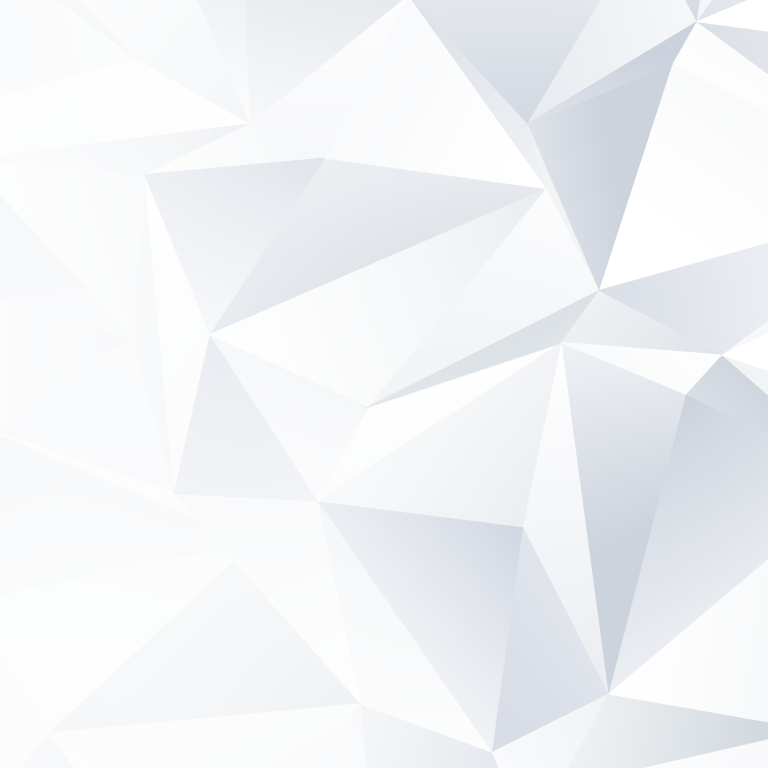
This background is drawn by a WebGL 2 fragment shader. Its source:

```glsl
#version 300 es
precision highp float;
// Pale low-poly background: a tilted, strongly jittered grid is split into
// triangles, each shaded with its own soft linear gradient. Contrast grows
// from a near-white lower left to cool steel grey facets on the right.

uniform vec2 u_resolution;
out vec4 fragColor;

const float CELLS = 4.9;         // grid cells across the canvas
const float JITTER = 0.98;       // vertex spread as a share of a cell
const float TILT = 0.42;         // grid rotation in radians
const vec3 WHITE = vec3(1.0);
const vec3 STEEL = vec3(0.83, 0.85, 0.89);
const vec3 MIST = vec3(0.84, 0.865, 0.885);

float hash(vec2 p) {
    return fract(sin(dot(p, vec2(127.1, 311.7))) * 43758.5453);
}

vec2 gridVertex(vec2 cell) {
    vec2 offset = vec2(hash(cell + 3.7), hash(cell + 19.3));
    return cell + 0.5 + JITTER * (offset - 0.5);
}

float cross2(vec2 a, vec2 b) {
    return a.x * b.y - a.y * b.x;
}

// Signed distance to the line a-b, positive on its left side.
float edgeDistance(vec2 p, vec2 a, vec2 b) {
    return cross2(b - a, p - a) / max(length(b - a), 1e-4);
}

// Positive inside the triangle, whichever way it is wound.
float triangleDistance(vec2 p, vec2 a, vec2 b, vec2 c) {
    float winding = sign(cross2(b - a, c - a));
    return min(winding * edgeDistance(p, a, b),
           min(winding * edgeDistance(p, b, c),
               winding * edgeDistance(p, c, a)));
}

// Facet colour: a base tone with a gradient in a random direction.
vec3 facetColor(vec2 fromCentre, float tone, float seed, float contrast) {
    float angle = 6.2832 * hash(vec2(seed, 5.1));
    float slope = dot(fromCentre, vec2(cos(angle), sin(angle)));
    float depth = 1.05 * pow(tone, 1.8);
    float shade = depth * (1.0 + 0.6 * slope) + 0.12 * slope;
    shade = clamp(shade * contrast + 0.05, 0.0, 1.2);
    vec3 shadow = mix(STEEL, MIST, hash(vec2(seed, 8.6)));
    return mix(WHITE, shadow, shade);
}

// Paints one facet; the edge fades outwards so that no gaps show.
vec3 paintFacet(vec3 under, vec2 p, vec2 a, vec2 b, vec2 c,
                float tone, float seed, float contrast, float pixel) {
    float coverage = smoothstep(-pixel, 0.0, triangleDistance(p, a, b, c));
    vec3 facet = facetColor(p - (a + b + c) / 3.0, tone, seed, contrast);
    return mix(under, facet, coverage);
}

void main() {
    float side = min(u_resolution.x, u_resolution.y);
    vec2 uv = gl_FragCoord.xy / side;
    float pixel = 1.3 * CELLS / side;

    // Facets are faint at the lower left and strongest on the right.
    float ramp = smoothstep(0.15, 1.1, uv.x + 0.33 * uv.y);
    float contrast = mix(0.14, 1.05, ramp);

    // Tilted grid coordinates.
    float s = sin(TILT), c = cos(TILT);
    vec2 p = mat2(c, s, -s, c) * uv * CELLS + vec2(11.0, 7.0);
    vec2 home = floor(p);

    vec3 color = WHITE;
    for (int j = -1; j <= 0; j++) {
        for (int i = -1; i <= 0; i++) {
            vec2 cell = home + vec2(i, j);
            vec2 v00 = gridVertex(cell);
            vec2 v10 = gridVertex(cell + vec2(1.0, 0.0));
            vec2 v01 = gridVertex(cell + vec2(0.0, 1.0));
            vec2 v11 = gridVertex(cell + vec2(1.0, 1.0));

            // Pick a diagonal, then give both halves opposing tones.
            bool rising = hash(cell + 41.2) > 0.5;
            vec2 start = rising ? v00 : v10;
            vec2 end = rising ? v11 : v01;
            vec2 left = rising ? v01 : v00;
            vec2 right = rising ? v10 : v11;
            float seed = hash(cell + 63.9);
            float tone = hash(cell + 27.4);
            color = paintFacet(color, p, start, end, left,
                               tone, seed, contrast, pixel);
            color = paintFacet(color, p, start, end, right,
                               fract(tone + 0.5), seed + 1.0, contrast, pixel);
        }
    }
    fragColor = vec4(color, 1.0);
}
```
